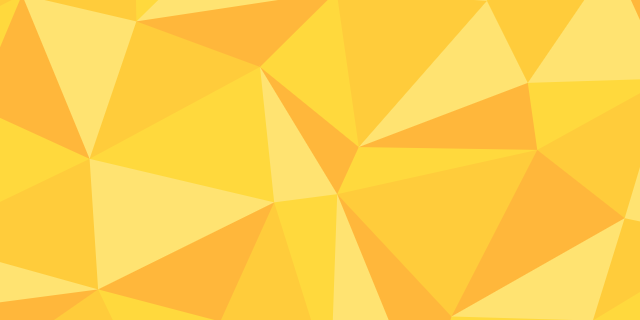
Reproduce this background procedurally as a Shadertoy shader.

```glsl
// Flat low-poly background: a jittered, tilted lattice of points is split into
// triangles, each filled with one of four warm yellows. Cells alternate between
// two colour pairs, so triangles that share an edge always differ.

const vec3 LIGHT  = vec3(1.0, 0.89, 0.443);
const vec3 ORANGE = vec3(1.0, 0.718, 0.23);
const vec3 YELLOW = vec3(1.0, 0.851, 0.24);
const vec3 AMBER  = vec3(1.0, 0.80, 0.23);

const float CELL_SIZE = 0.385;      // lattice spacing, in canvas heights
const float TILT = 0.36;            // lattice rotation, in radians
const float JITTER = 0.68;          // spread of each point, in cells
const float MAJOR_CHANCE = 0.7;     // odds that the larger half takes the first tone
const vec2 VIEW_CENTER = vec2(14.5, 8.5);

vec2 hash22(vec2 p) {
    vec3 q = fract(p.xyx * vec3(0.1031, 0.1030, 0.0973));
    q += dot(q, q.yzx + 33.33);
    return fract((q.xx + q.yz) * q.zy);
}

mat2 rotation(float angle) {
    float c = cos(angle), s = sin(angle);
    return mat2(c, s, -s, c);
}

float cross2(vec2 a, vec2 b) {
    return a.x * b.y - a.y * b.x;
}

// Twice the signed area; positive when counter-clockwise.
float signedArea(vec2 a, vec2 b, vec2 c) {
    return cross2(b - a, c - a);
}

vec2 meshPoint(vec2 id, float jitter) {
    return id + (hash22(id) - 0.5) * jitter;
}

// Distance to the line a-b, positive on its left side.
float edgeDistance(vec2 p, vec2 a, vec2 b) {
    return cross2(normalize(b - a), p - a);
}

// Smoothed coverage of a counter-clockwise triangle.
float triangleCoverage(vec2 p, vec2 a, vec2 b, vec2 c, float pixel) {
    float inside = min(edgeDistance(p, a, b),
                   min(edgeDistance(p, b, c), edgeDistance(p, c, a)));
    return clamp(inside / pixel + 0.5, 0.0, 1.0);
}

// Premultiplied colour and coverage of the two triangles in one cell.
vec4 cellTriangles(vec2 p, vec2 id, float pixel) {
    vec2 a = meshPoint(id, JITTER);
    vec2 b = meshPoint(id + vec2(1.0, 0.0), JITTER);
    vec2 c = meshPoint(id + vec2(1.0, 1.0), JITTER);
    vec2 d = meshPoint(id + vec2(0.0, 1.0), JITTER);

    // Split along the diagonal that avoids slivers and folded triangles.
    float splitAC = min(signedArea(a, b, c), signedArea(a, c, d));
    float splitBD = min(signedArea(b, c, d), signedArea(b, d, a));
    if (splitBD > splitAC) {
        vec2 first = a;
        a = b; b = c; c = d; d = first;
    }

    // Pick the colour pair by checkerboard parity, then its order.
    bool even = mod(id.x + id.y, 2.0) < 0.5;
    vec3 major = even ? LIGHT : YELLOW;
    vec3 minor = even ? ORANGE : AMBER;
    bool firstLarger = signedArea(a, b, c) > signedArea(a, c, d);
    bool majorOnLarger = hash22(id + 57.0).x < MAJOR_CHANCE;
    bool majorFirst = firstLarger == majorOnLarger;

    float first = triangleCoverage(p, a, b, c, pixel);
    float second = triangleCoverage(p, a, c, d, pixel);
    return vec4(majorFirst ? major : minor, 1.0) * first
         + vec4(majorFirst ? minor : major, 1.0) * second;
}

void mainImage(out vec4 fragColor, in vec2 fragCoord) {
    vec2 canvas = (fragCoord - 0.5 * iResolution.xy) / iResolution.y;
    vec2 p = rotation(TILT) * canvas / CELL_SIZE + VIEW_CENTER;
    float pixel = 1.0 / (iResolution.y * CELL_SIZE);

    // Jittered triangles can reach into any neighbouring cell.
    vec4 sum = vec4(0.0);
    for (int y = -1; y <= 1; y++) {
        for (int x = -1; x <= 1; x++) {
            sum += cellTriangles(p, floor(p) + vec2(x, y), pixel);
        }
    }
    fragColor = vec4(sum.rgb / max(sum.a, 0.001), 1.0);
}
```
